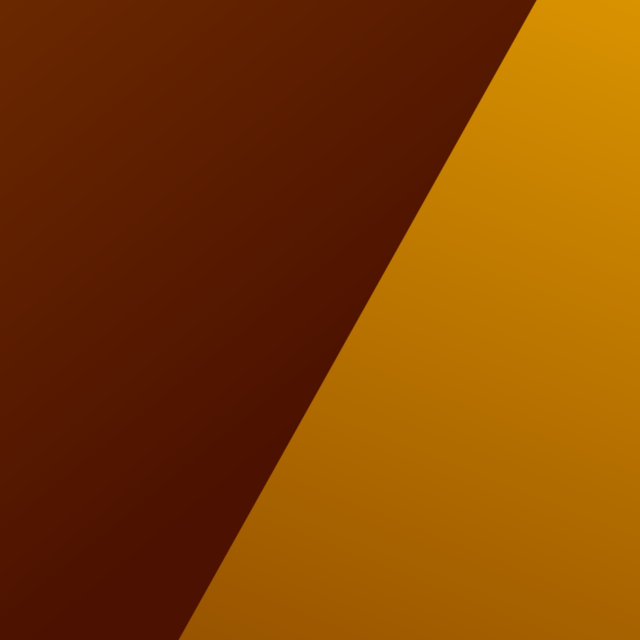
A WebGL 2 fragment shader for this background:

```glsl
#version 300 es
precision highp float;
// Draws a dark brown field and a golden field split by a clean slanted edge.

uniform vec2 u_resolution;
out vec4 fragColor;

// Edge: where it crosses the bottom and the top of the canvas
const vec2 EDGE_BOTTOM = vec2(0.279, 0.0);
const vec2 EDGE_TOP = vec2(0.8385, 1.0);

// Brown field, shaded from the top left corner downwards
const vec3 BROWN_LIGHT = vec3(0.418, 0.158, 0.0);
const vec3 BROWN_DEEP = vec3(0.298, 0.068, 0.0);
const vec2 BROWN_START = vec2(0.0, 1.0);
const vec2 BROWN_SLOPE = vec2(0.78, -0.95);

// Gold field, shaded from the foot of the edge upwards
const vec3 GOLD_DEEP = vec3(0.597, 0.328, 0.0);
const vec3 GOLD_LIGHT = vec3(0.850, 0.575, 0.0);
const vec2 GOLD_SLOPE = vec2(0.31, 0.78);

// Blend two colours along a direction, from a starting point
vec3 ramp(vec3 from, vec3 to, vec2 offset, vec2 slope) {
    return mix(from, to, clamp(dot(offset, slope), 0.0, 1.0));
}

// Signed distance to the line through a and b, positive on its right
float lineDistance(vec2 p, vec2 a, vec2 b) {
    vec2 along = normalize(b - a);
    return dot(p - a, vec2(along.y, -along.x));
}

void main() {
    vec2 uv = gl_FragCoord.xy / u_resolution;
    float pixel = 1.0 / min(u_resolution.x, u_resolution.y);

    vec3 brown = ramp(BROWN_LIGHT, BROWN_DEEP, uv - BROWN_START, BROWN_SLOPE);
    vec3 gold = ramp(GOLD_DEEP, GOLD_LIGHT, uv - EDGE_BOTTOM, GOLD_SLOPE);

    // Join the fields with a smooth edge
    float side = lineDistance(uv, EDGE_BOTTOM, EDGE_TOP);
    fragColor = vec4(mix(brown, gold, smoothstep(-pixel, pixel, side)), 1.0);
}
```
